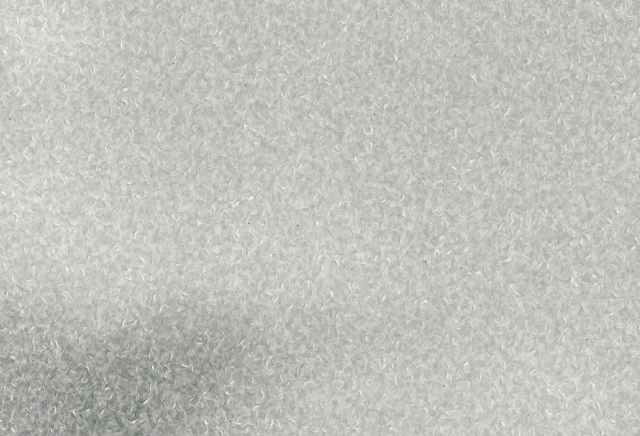
Give the GLSL for this texture, as a WebGL 2 fragment shader.

```glsl
#version 300 es
precision highp float;
// Sheet of translucent grey packing foam: crumpled tiny cells, glints and soft uneven light.
uniform vec2 u_resolution;
out vec4 fragColor;

vec3 hash3(vec2 p) {
    vec3 q = fract(vec3(p.xyx) * vec3(0.1031, 0.1030, 0.0973));
    q += dot(q, q.yxz + 33.33);
    return fract((q.xxy + q.yzz) * q.zyx);
}

float valueNoise(vec2 p) {
    vec2 i = floor(p), f = fract(p);
    f = f * f * (3.0 - 2.0 * f);
    float low = mix(hash3(i).x, hash3(i + vec2(1, 0)).x, f.x);
    float high = mix(hash3(i + vec2(0, 1)).x, hash3(i + vec2(1, 1)).x, f.x);
    return mix(low, high, f.y);
}

float fbm(vec2 p) {
    float sum = 0.0, amplitude = 0.5;
    for (int i = 0; i < 4; i++) {
        sum += amplitude * valueNoise(p);
        p = mat2(1.6, 1.2, -1.2, 1.6) * p + 7.3;
        amplitude *= 0.5;
    }
    return sum;
}

// Signed shading of one layer of foam cells: tilted films, broken walls and curved glints
float foamLayer(vec2 p) {
    vec2 cell = floor(p), nearestOffset = vec2(0.0);
    vec3 nearestRandom = vec3(0.0);
    float first = 9.0, second = 9.0, glints = 0.0;
    for (int y = -1; y <= 1; y++) {
        for (int x = -1; x <= 1; x++) {
            vec2 id = cell + vec2(x, y);
            vec3 site = hash3(id), random = hash3(id + 151.7);
            vec2 offset = p - id - 0.1 - 0.8 * site.xy;
            float dist = length(offset);
            if (dist < first) {
                second = first;
                first = dist;
                nearestOffset = offset;
                nearestRandom = random;
            } else {
                second = min(second, dist);
            }
            // Bent sliver of reflected light with a dark flank, leaning towards upright
            float angle = 1.57 + (random.x - 0.5) * 2.4;
            float c = cos(angle), s = sin(angle);
            vec2 q = mat2(c, -s, s, c) * offset;
            q.y += (random.y - 0.5) * 2.2 * q.x * q.x;
            float strength = 1.35 * pow(random.z, 3.0) - 0.3;
            float flank = q.y - 0.2;
            float sliver = exp(-85.0 * q.y * q.y) - 0.45 * exp(-60.0 * flank * flank);
            glints += strength * sliver * exp(-9.0 * q.x * q.x);
        }
    }
    float tilt = nearestRandom.y * 6.2832;
    float film = dot(nearestOffset, vec2(cos(tilt), sin(tilt)));
    float wall = 1.0 - smoothstep(0.0, 0.22, second - first);
    float wallTone = nearestRandom.x - 0.4;
    return 0.065 * film + 0.022 * (nearestRandom.z - 0.5) + 0.05 * wall * wallTone + 0.2 * glints;
}

float glow(vec2 uv, vec2 center, vec2 size) {
    vec2 d = (uv - center) / size;
    return exp(-dot(d, d));
}

void main() {
    vec2 uv = gl_FragCoord.xy / u_resolution;
    vec2 p = gl_FragCoord.xy / u_resolution.y;

    // Broad light and the shadow in the lower left corner
    vec2 warped = uv + 0.12 * (vec2(fbm(p * 4.0), fbm(p * 4.0 + 31.0)) - 0.47);
    float shadow = (1.0 - smoothstep(0.12, 0.37, warped.y)) * (1.0 - smoothstep(0.18, 0.6, warped.x));
    float light = 0.763 + 0.04 * (fbm(p * 3.0 + 12.0) - 0.47);
    light += 0.065 * glow(warped, vec2(0.06, 0.92), vec2(0.09, 0.12));
    light += 0.05 * glow(warped, vec2(0.08, 0.55), vec2(0.17, 0.18));
    light += 0.025 * glow(warped, vec2(0.42, 0.42), vec2(0.22, 0.13));
    light += 0.025 * glow(warped, vec2(0.87, 0.1), vec2(0.15, 0.14));
    light -= 0.018 * glow(warped, vec2(0.7, 0.85), vec2(0.35, 0.25));
    light -= 0.03 * glow(warped, vec2(0.55, 0.22), vec2(0.14, 0.07));
    light -= 0.11 * shadow;
    light -= 0.06 * glow(warped, vec2(0.28, 0.19), vec2(0.13, 0.1));
    light -= 0.07 * glow(warped, vec2(0.17, 0.03), vec2(0.14, 0.1));

    // Crumpled cells at two sizes plus fine sparkle
    vec2 bent = p + 0.009 * (vec2(valueNoise(p * 65.0), valueNoise(p * 65.0 + 19.0)) - 0.5);
    float grain = foamLayer(bent * vec2(56.0, 48.0));
    grain += 0.85 * foamLayer(mat2(0.98, 0.2, -0.2, 0.98) * bent * vec2(88.0, 78.0) + 40.0);
    grain += 0.07 * (valueNoise(p * 170.0) - 0.5);
    float value = light + grain * (0.85 + 0.65 * shadow);

    // Neutral grey, leaning green in the darks
    float darkness = 1.0 - smoothstep(0.5, 0.76, value);
    vec3 color = vec3(value) + vec3(0.0, 0.0, -0.011) + darkness * vec3(-0.004, 0.014, 0.006);

    // Sparse specks of dirt
    vec2 speckCell = floor(p * 24.0);
    vec3 speck = hash3(speckCell + 77.0);
    float speckDist = length(fract(p * 24.0) - 0.2 - 0.6 * speck.xy) / 24.0;
    float dirt = step(0.98, speck.z) * (1.0 - smoothstep(0.0005, 0.003, speckDist));
    color = mix(color, vec3(0.36, 0.35, 0.28), 0.7 * dirt);

    fragColor = vec4(clamp(color, 0.0, 1.0), 1.0);
}
```
